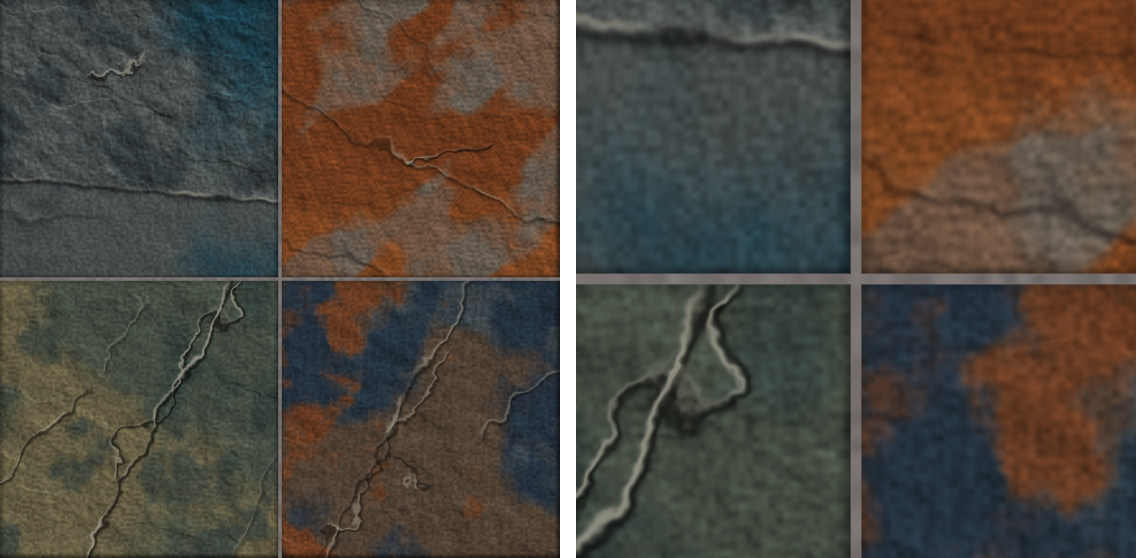
Left: the whole. Right: its middle third, enlarged.
Write a WebGL 1 fragment shader that draws this texture.

```glsl
precision highp float;
// Four weathered slate tiles, two by two: grey-teal, rust, olive and navy, with chipped cracks and thin grout.
uniform vec2 u_resolution;

const float TILES = 2.0;
const float GROUT_HALF = 0.0065;   // in tile widths
const float CRACK_WIDTH = 0.006;
const float RELIEF = 2.3;
const float GRAIN = 0.30;
const vec2 LIGHT_STEP = vec2(0.005, 0.006);

const vec3 GROUT = vec3(0.46, 0.44, 0.43);
const vec3 CHIP = vec3(0.66, 0.64, 0.58);
const vec3 SLATE = vec3(0.28, 0.30, 0.295);
const vec3 CHARCOAL = vec3(0.18, 0.21, 0.22);
const vec3 TEAL = vec3(0.08, 0.23, 0.29);
const vec3 STONE = vec3(0.42, 0.32, 0.25);
const vec3 RUST = vec3(0.42, 0.22, 0.11);
const vec3 OCHRE = vec3(0.52, 0.30, 0.14);
const vec3 OLIVE = vec3(0.26, 0.29, 0.25);
const vec3 TAN = vec3(0.39, 0.36, 0.26);
const vec3 NAVY = vec3(0.14, 0.19, 0.24);
const vec3 BROWN = vec3(0.31, 0.25, 0.20);

float hash(vec2 p) {
  return fract(sin(dot(p, vec2(127.1, 311.7))) * 43758.5);
}

float noise(vec2 p) {
  vec2 i = floor(p), f = fract(p);
  f = f * f * (3.0 - 2.0 * f);
  return mix(mix(hash(i), hash(i + vec2(1, 0)), f.x),
             mix(hash(i + vec2(0, 1)), hash(i + vec2(1, 1)), f.x), f.y);
}

float fbm(vec2 p) {
  float sum = 0.0, amp = 0.5;
  for (int i = 0; i < 5; i++) {
    sum += amp * noise(p);
    p = mat2(1.6, 1.2, -1.2, 1.6) * p + 7.3;
    amp *= 0.5;
  }
  return sum / 0.97;
}

// Rough stone with torn terraces
float height(vec2 p) {
  float ledge = smoothstep(-0.02, 0.02, fbm(p * vec2(4.0, 5.5) + 3.0) - 0.52);
  return fbm(p * 13.0) + 0.12 * ledge;
}

// Crack from a to b: x is the bright chipped lip, y the shadow beside it
vec2 crack(vec2 p, vec2 a, vec2 b, float width) {
  vec2 span = b - a, q = p - a;
  float len = length(span);
  vec2 dir = span / len;
  float along = dot(q, dir) / len;
  float side = dot(q, vec2(-dir.y, dir.x));
  float ends = smoothstep(-0.04, 0.06, along) * (1.0 - smoothstep(0.94, 1.04, along));
  float chip = smoothstep(0.4, 0.75, noise(p * 9.0 + a * 31.0));
  float lip = side / width, shade = (side + 1.9 * width) / (1.4 * width);
  return ends * vec2(exp(-lip * lip) * (0.2 + 0.8 * chip), exp(-shade * shade));
}

void main() {
  vec2 grid = gl_FragCoord.xy / u_resolution * TILES;
  vec2 id = floor(grid), f = fract(grid);
  vec2 s = f + id * 17.3 + 2.0;
  float broad = fbm(s * 3.0), patchy = fbm(s * 6.5 + 9.0);
  vec2 wobble = vec2(fbm(s * 7.0 + 31.0), fbm(s * 7.0 + 57.0)) - 0.5;
  vec2 w = f + 0.13 * wobble;
  vec2 strand = f + 0.24 * wobble.yx;
  vec3 col;
  vec2 cracks;
  float rough = 0.7;

  if (id.x < 0.5 && id.y > 0.5) {
    // Grey-teal tile: rough above a ledge, smoother below
    float upper = smoothstep(0.31, 0.37, f.y + 0.07 * f.x);
    col = mix(SLATE, CHARCOAL, smoothstep(0.42, 0.62, patchy) * mix(0.35, 0.8, upper));
    col = mix(col, TEAL, 0.85 * smoothstep(0.75, 1.15, f.x + 0.15 * f.y + 0.9 * (broad - 0.5)));
    rough = mix(0.45, 1.2, upper);
    cracks = 0.7 * crack(f + 0.05 * wobble, vec2(-0.1, 0.365), vec2(1.1, 0.285), CRACK_WIDTH)
           + 0.8 * crack(strand, vec2(0.32, 0.69), vec2(0.55, 0.82), CRACK_WIDTH)
           + 0.4 * crack(strand, vec2(0.75, 0.62), vec2(0.97, 0.74), CRACK_WIDTH)
           + 0.3 * crack(w, vec2(-0.1, 0.23), vec2(0.35, 0.21), CRACK_WIDTH);
  } else if (id.y > 0.5) {
    // Rust tile: stains gather along the falling crack and the foot
    float fall = f.y - 0.68 + 0.51 * f.x;
    float foot = 1.0 - smoothstep(0.08, 0.42, f.y);
    float stain = fbm(mat2(2.2, 2.6, 1.3, -3.6) * s) + 0.13 * exp(-40.0 * fall * fall) + 0.08 * foot;
    col = mix(STONE, SLATE * 1.25, 0.5 * smoothstep(0.48, 0.65, patchy));
    col = mix(col, mix(RUST, OCHRE, foot * 0.6), smoothstep(0.49, 0.61, stain));
    cracks = 0.55 * crack(w, vec2(-0.05, 0.71), vec2(1.05, 0.15), CRACK_WIDTH)
           + 0.9 * crack(strand, vec2(0.52, 0.41), vec2(0.75, 0.48), CRACK_WIDTH)
           + 0.35 * crack(w, vec2(0.3, 1.05), vec2(0.6, 0.7), CRACK_WIDTH)
           + 0.45 * crack(w, vec2(-0.05, 0.18), vec2(0.45, 0.01), CRACK_WIDTH);
  } else if (id.x < 0.5) {
    // Olive tile: tan clouds at left and foot, double rising crack
    col = mix(OLIVE, TAN, smoothstep(0.42, 0.72, broad + 0.3 * (0.5 - f.x) + 0.12 * (0.5 - f.y)));
    col = mix(col, CHARCOAL + vec3(0.0, 0.02, 0.0), 0.65 * smoothstep(0.48, 0.65, patchy));
    cracks = crack(w, vec2(0.3, -0.05), vec2(0.83, 1.02), CRACK_WIDTH)
           + 0.9 * crack(strand, vec2(0.4, 0.35), vec2(0.89, 1.0), CRACK_WIDTH)
           + 0.8 * crack(w, vec2(-0.05, 0.24), vec2(0.33, 0.6), CRACK_WIDTH)
           + 0.4 * crack(strand, vec2(0.32, 0.68), vec2(0.5, 0.92), CRACK_WIDTH)
           + 0.35 * crack(w, vec2(0.83, -0.02), vec2(1.02, 0.42), CRACK_WIDTH);
  } else {
    // Navy tile: rust at left, brown along the rising crack
    float rise = f.x - 0.2 - 0.53 * f.y;
    float warm = broad + 0.22 * exp(-35.0 * rise * rise) * (1.1 - f.y) - 0.12 * f.y;
    col = mix(NAVY, SLATE, 0.6 * smoothstep(0.45, 0.65, patchy));
    col = mix(col, BROWN, smoothstep(0.4, 0.58, warm));
    col = mix(col, RUST, 0.85 * smoothstep(0.5, 0.68, patchy + 0.5 * (0.28 - f.x)));
    cracks = 0.7 * crack(w, vec2(0.13, -0.05), vec2(0.69, 1.02), CRACK_WIDTH)
           + 0.6 * crack(strand, vec2(0.12, 0.0), vec2(0.58, 0.72), CRACK_WIDTH)
           + 0.6 * crack(strand, vec2(0.47, 0.24), vec2(0.4, 0.4), CRACK_WIDTH)
           + 0.5 * crack(w, vec2(0.71, 0.44), vec2(1.02, 0.73), CRACK_WIDTH);
  }

  // Relief, grain and cracks
  float slope = height(s) - height(s + LIGHT_STEP);
  col *= 1.0 + RELIEF * rough * slope + GRAIN * (noise(s * 110.0) - 0.5);
  col *= 1.0 - 0.6 * min(cracks.y, 1.0);
  col = mix(col, CHIP, 0.75 * min(cracks.x, 1.0));

  // Rounded tile rim, darkest at right and foot
  vec2 rim = smoothstep(vec2(0.0), vec2(0.02), f);
  vec2 farRim = smoothstep(vec2(0.0), vec2(0.025), 1.0 - f);
  col *= mix(0.75, 1.0, rim.x) * mix(0.5, 1.0, rim.y) * mix(0.5, 1.0, farRim.x) * mix(0.8, 1.0, farRim.y);

  // Grout in the inner joints
  vec2 joint = abs(grid - clamp(floor(grid + 0.5), 1.0, TILES - 1.0));
  float pixel = TILES / u_resolution.y;
  float grout = 1.0 - smoothstep(GROUT_HALF - pixel * 0.7, GROUT_HALF + pixel * 0.7, min(joint.x, joint.y));
  col = mix(col, GROUT * (0.9 + 0.2 * noise(grid * 60.0)), grout);
  gl_FragColor = vec4(clamp(col, 0.0, 1.0), 1.0);
}
```
